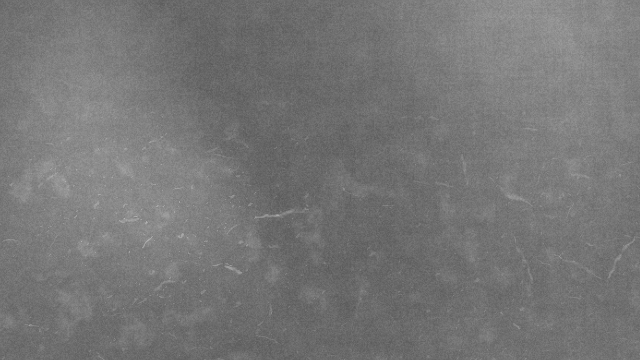
Reproduce this texture procedurally as a Shadertoy shader.

```glsl
#define BASE_TONE 0.404
#define GLOW_GAIN 1.14
#define GRAIN_SCALE 390.0
#define GRAIN_GAIN 0.072
#define MOTTLE_GAIN 0.05
#define WEAVE_GAIN 0.022
#define SMUDGE_GAIN 0.075
#define SCRATCH_GAIN 0.17
#define FLECK_GAIN 0.12

float hash(vec2 p) {
    vec3 q = fract(p.xyx * 0.1031);
    q += dot(q, q.yzx + 33.33);
    return fract((q.x + q.y) * q.z);
}

float noise(vec2 p) {
    vec2 cell = floor(p), f = fract(p);
    f = f * f * (3.0 - 2.0 * f);
    return mix(mix(hash(cell), hash(cell + vec2(1, 0)), f.x),
               mix(hash(cell + vec2(0, 1)), hash(cell + vec2(1, 1)), f.x), f.y);
}

float fbm(vec2 p) {
    float sum = 0.0, amp = 0.5;
    for (int i = 0; i < 5; i++) {
        sum += amp * noise(p);
        p = mat2(1.6, 1.2, -1.2, 1.6) * p + 7.3;
        amp *= 0.5;
    }
    return sum;
}

// Soft elliptical pool of light
float pool(vec2 p, vec2 center, vec2 radius) {
    vec2 d = (p - center) / radius;
    return exp(-dot(d, d));
}

float lighting(vec2 p) {
    p += 0.05 * (vec2(fbm(p * 3.0), fbm(p * 3.0 + 40.0)) - 0.5);
    float left = 0.085 * pool(p, vec2(0.24, 0.78), vec2(0.20, 0.27))
               + 0.105 * pool(p, vec2(0.42, 0.44), vec2(0.36, 0.25));
    left *= 1.0 - smoothstep(-0.06, 0.12, p.x - 0.86 + 0.45 * p.y);
    float right = 0.110 * pool(p, vec2(1.47, 1.02), vec2(0.45, 0.28))
                + 0.075 * pool(p, vec2(1.58, 0.58), vec2(0.36, 0.38));
    float edges = 0.025 * pool(p, vec2(0.0, 0.45), vec2(0.3, 0.6))
                + 0.030 * pool(p, vec2(1.6, 0.0), vec2(0.5, 0.16));
    return left + right + edges;
}

// Short crooked scratches, mostly lying flat
float scratches(vec2 p, float scale) {
    vec2 q = p * scale;
    q += 0.32 * (vec2(fbm(q * 2.5), fbm(q * 2.5 + 19.0)) - 0.5);
    vec2 home = floor(q);
    float ink = 0.0;
    for (int j = -1; j <= 1; j++)
    for (int i = -1; i <= 1; i++) {
        vec2 cell = home + vec2(i, j);
        float present = step(0.58, hash(cell + 3.7));
        vec2 center = cell + vec2(hash(cell + 11.0), hash(cell + 23.0));
        float turn = 2.0 * hash(cell + 31.0) - 1.0;
        float angle = 1.6 * turn * turn * turn;
        float reach = mix(0.08, 0.48, hash(cell + 47.0));
        vec2 dir = vec2(cos(angle), sin(angle)), d = q - center;
        float along = clamp(dot(d, dir), -reach, reach);
        float width = 0.026 * (1.2 - abs(along) / reach);
        float line = 1.0 - smoothstep(width * 0.3, width + 0.016, length(d - dir * along));
        ink = max(ink, present * line * mix(0.3, 1.0, hash(cell + 59.0)));
    }
    return ink * smoothstep(0.2, 0.55, noise(p * 50.0));
}

// Small scattered specks of mixed size
float flecks(vec2 p, float scale, float density) {
    vec2 q = p * scale + 0.5 * noise(p * scale * 3.0);
    vec2 cell = floor(q);
    vec2 center = 0.3 + 0.4 * vec2(hash(cell + 5.0), hash(cell + 17.0));
    float size = mix(0.08, 0.28, hash(cell + 29.0));
    float dotMask = 1.0 - smoothstep(size * 0.4, size, length(fract(q) - center));
    return dotMask * step(1.0 - density, hash(cell + 71.0)) * hash(cell + 83.0);
}

void mainImage(out vec4 fragColor, in vec2 fragCoord) {
    vec2 p = fragCoord / iResolution.y;
    float tone = BASE_TONE + GLOW_GAIN * lighting(p);

    // Worn areas gather low and to the left
    float wear = 0.35 + 0.65 * (1.0 - smoothstep(0.45, 0.8, p.y));
    wear *= 0.65 + 0.6 * pool(p, vec2(0.45, 0.42), vec2(0.4, 0.3));

    // Cloudy mottling and small pale smudges
    tone += MOTTLE_GAIN * (fbm(p * 22.0) - 0.48);
    float smudge = smoothstep(0.54, 0.76, fbm(p * 17.0 + 13.0));
    tone += SMUDGE_GAIN * smudge * wear * (0.4 + 0.8 * noise(p * 90.0));

    // Faint woven threads, strongest at the upper right
    float threads = noise(p * vec2(190.0, 9.0)) + noise(p * vec2(9.0, 190.0)) - 1.0;
    tone += WEAVE_GAIN * threads * (0.4 + 0.6 * smoothstep(0.6, 1.6, p.x) * p.y);

    // Scratches and flecks
    tone += SCRATCH_GAIN * wear * max(scratches(p, 6.0), 0.7 * scratches(p + 4.0, 13.0));
    tone += FLECK_GAIN * wear * (flecks(p, 38.0, 0.22) + flecks(p + 9.0, 85.0, 0.16));

    // Fine grain
    float grain = noise(p * GRAIN_SCALE) + 0.4 * noise(p * GRAIN_SCALE * 0.5 + 50.0) - 0.7;
    tone += GRAIN_GAIN * grain;
    fragColor = vec4(vec3(clamp(tone, 0.0, 1.0)), 1.0);
}
```
